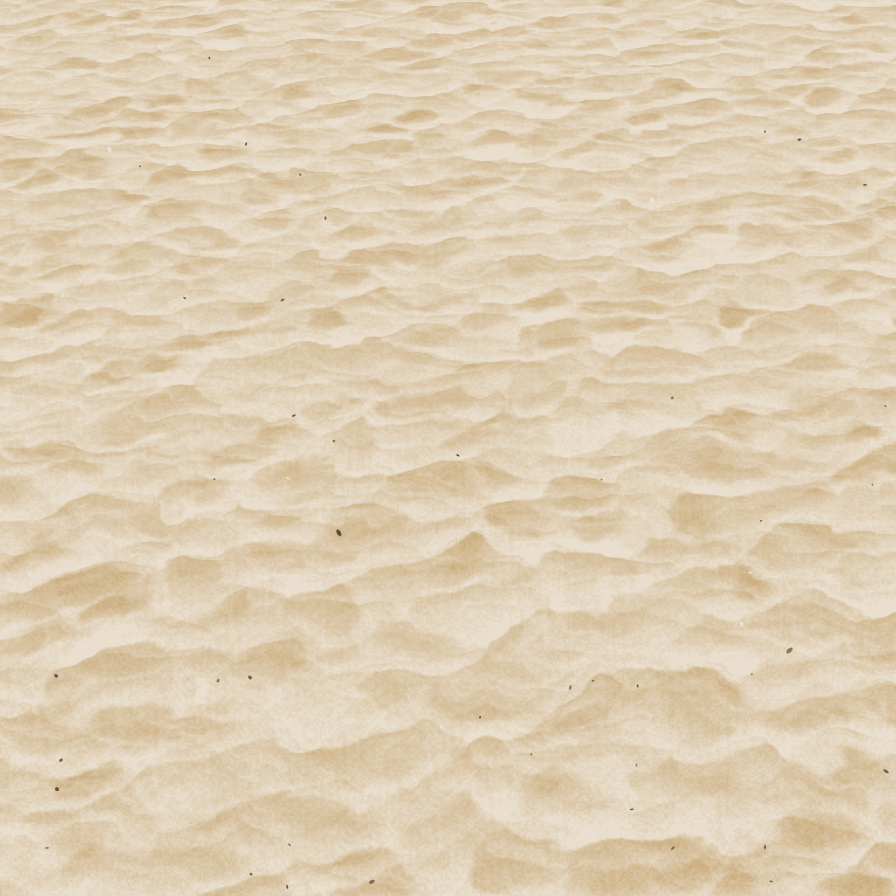
This texture is drawn by a three.js fragment shader. Its source:

```glsl
// Trampled beach sand receding towards a high horizon. Cellular noise on a
// perspective plane gives separate hollows: far walls shaded, near rims lit.
// Value noise frays their outlines; fine grain and debris finish the surface.
varying vec2 vUv;

float hash(vec2 p) {
  return fract(sin(dot(p, vec2(127.1, 311.7))) * 43758.545);
}

vec2 hash2(vec2 p) {
  return vec2(hash(p), hash(p + 57.3));
}

float valueNoise(vec2 p) {
  vec2 i = floor(p), f = fract(p);
  f = f * f * (3.0 - 2.0 * f);
  return mix(mix(hash(i), hash(i + vec2(1, 0)), f.x),
             mix(hash(i + vec2(0, 1)), hash(i + vec2(1, 1)), f.x), f.y);
}

vec2 warp(vec2 p) {
  return vec2(valueNoise(p), valueNoise(p + 41.7)) - 0.5;
}

// Light on cellular pits: below zero in shaded hollows, above zero on near rims
float pitLight(vec2 p, float crispness) {
  vec2 cell = floor(p), f = fract(p);
  float light = 0.0, total = 0.0;
  for (int j = -1; j <= 1; j++) {
    for (int i = -1; i <= 1; i++) {
      vec2 g = vec2(float(i), float(j));
      vec2 toPit = g + hash2(cell + g) - f;
      float weight = exp(-crispness * dot(toPit, toPit));
      float depth = hash(cell + g + 19.7);
      // Lens of shade lying just above the deepest point
      float lens = length((toPit + vec2(0.0, 0.08)) * vec2(0.85, 1.15));
      float shade = 1.0 - smoothstep(0.22, 0.50, lens);
      light += weight * ((0.35 + 0.5 * depth) * toPit.y - 0.50 * depth * depth * shade);
      total += weight;
    }
  }
  return light / total;
}

// Small debris: x is coverage, y a random shade
vec2 debris(vec2 uv, float count, float share) {
  vec2 cell = floor(uv * count);
  vec2 rnd = hash2(cell + 7.0);
  vec2 d = (fract(uv * count) - 0.2 - 0.6 * rnd) / count;
  float a = 6.283 * rnd.x;
  d = mat2(cos(a), -sin(a), sin(a), cos(a)) * d;
  d.x *= 0.45 + 0.5 * rnd.y;
  float radius = 0.0008 + 0.0014 * pow(hash(cell + 31.0), 3.0);
  float cover = 1.0 - smoothstep(radius - 0.0006, radius + 0.0008, length(d));
  return vec2(cover * step(hash(cell + 3.0), share), hash(cell + 11.0));
}

void main() {
  // Perspective ground plane, with ridges slanting up to the right
  float distanceDown = 1.8 - vUv.y;
  vec2 ground = vec2(18.0 * (vUv.x - 0.5), 46.0) / distanceDown;
  ground.y -= 0.2 * ground.x;
  vec2 frayed = ground + 0.60 * warp(ground * 1.1) + 0.26 * warp(ground * 2.7)
              + 0.10 * warp(ground * 6.3);

  // Hollows, turned smaller dents, and near ripples in loose patches
  float nearness = 1.0 - smoothstep(0.2, 0.95, vUv.y);
  float slope = 1.05 * pitLight(frayed, 20.0);
  vec2 turned = mat2(0.93, 0.36, -0.36, 0.93) * frayed;
  slope += 0.50 * pitLight(turned * vec2(1.6, 1.9) + 8.3, 18.0);
  float loose = smoothstep(0.35, 0.75, valueNoise(ground * 0.9 + 15.0));
  slope += 0.40 * nearness * loose * pitLight(turned * vec2(3.3, 4.0) + 2.7, 12.0);

  // Lit sand levels off, shaded sand deepens
  float tone = 0.83 + (slope > 0.0 ? 0.85 : 1.15) * slope;
  tone += 0.16 * (valueNoise(ground * 0.45 + 3.0) - 0.5);
  tone += 0.06 * (vUv.y - 0.5);

  // Fine grains, coarser in the foreground
  float grain = 0.7 * valueNoise(vUv * 430.0) + 0.3 * valueNoise(vUv * 230.0 + 5.0);
  tone += mix(0.62, 0.36, vUv.y) * (grain - 0.5);

  vec3 shadedSand = vec3(0.82, 0.72, 0.56);
  vec3 litSand = vec3(0.90, 0.85, 0.77);
  vec3 color = mix(shadedSand, litSand, clamp(tone, -0.25, 1.2));

  // Twigs and grit, then a few pale shell chips
  vec2 grit = debris(vUv, 23.0, 0.13 * (1.0 - 0.6 * vUv.y));
  vec3 gritColor = mix(vec3(0.25, 0.20, 0.16), vec3(0.62, 0.43, 0.28), grit.y);
  color = mix(color, gritColor, 0.85 * grit.x);
  vec2 chip = debris(vUv + 3.37, 17.0, 0.06);
  color = mix(color, vec3(0.93, 0.92, 0.90), 0.8 * chip.x);

  gl_FragColor = vec4(color, 1.0);
}
```
